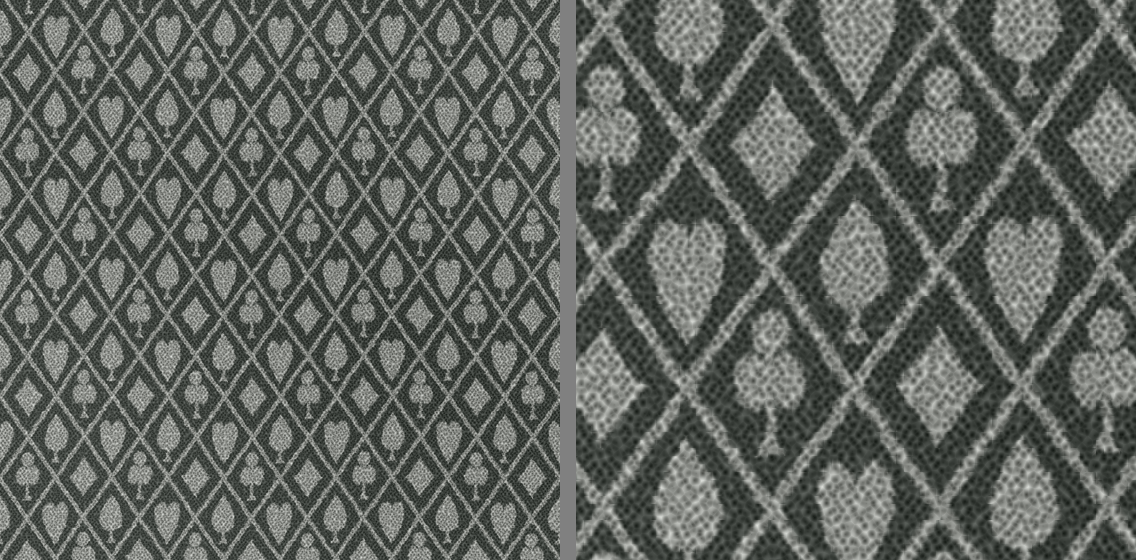
Left, the full canvas; right, a detail of the centre.
Write a Shadertoy shader that draws this pattern.

```glsl
// Woven cloth: a diagonal lattice holding hearts, spades, diamonds and clubs.
#define CELL_WIDTH 0.1001
#define CELL_ASPECT 1.446
#define ORIGIN vec2(0.0996, 0.9433)
#define LINE_HALF 0.037
#define EDGE_SOFT 0.018
#define EDGE_JITTER 0.026
#define THREADS 210.0
#define GROUND vec3(0.245, 0.265, 0.245)
#define MOTIF vec3(0.555, 0.565, 0.545)
#define GROUND_GRAIN 0.10
#define MOTIF_GRAIN 0.17

const float PI = 3.14159265;

vec2 hash2(vec2 p) {
    vec3 a = fract(vec3(p.xyx) * vec3(0.1031, 0.1030, 0.0973));
    a += dot(a, a.yzx + 33.33);
    return fract((a.xx + a.yz) * a.zy);
}

// Distance to the nearest scattered point
float cellular(vec2 p) {
    vec2 id = floor(p), f = fract(p);
    float nearest = 2.0;
    for (int y = -1; y <= 1; y++)
        for (int x = -1; x <= 1; x++) {
            vec2 o = vec2(x, y);
            nearest = min(nearest, length(o + hash2(id + o) - f));
        }
    return nearest;
}

// Shapes take a mirrored point: x is never negative
float ellipse(vec2 p, vec2 r) {
    return (length(p / r) - 1.0) * min(r.x, r.y);
}

float taper(vec2 p, float len, float halfWidth) {
    float w = halfWidth * cos(0.5 * PI * clamp(p.y / len, 0.0, 1.0));
    return max(p.x - w, p.y - len);
}

float stem(vec2 p, float top, float foot) {
    float w = 0.028 + 0.05 * smoothstep(foot + 0.12, foot, p.y);
    return max(p.x - w, max(p.y - top, foot - p.y));
}

float heart(vec2 p) {
    p.y -= 0.10;
    return p.y > 0.0 ? ellipse(p - vec2(0.11, 0.0), vec2(0.118, 0.18))
                     : taper(vec2(p.x, -p.y), 0.58, 0.228);
}

float spade(vec2 p) {
    vec2 q = p + vec2(0.0, 0.03);
    float leaf = q.y > 0.0 ? taper(q, 0.45, 0.205) : ellipse(q, vec2(0.205, 0.22));
    return min(leaf, stem(p, -0.15, -0.45));
}

float diamond(vec2 p) {
    vec2 q = pow(abs(p) / vec2(0.26, 0.36), vec2(0.92));
    return (q.x + q.y - 1.0) * 0.21;
}

float club(vec2 p) {
    float top = ellipse(p - vec2(0.0, 0.33), vec2(0.115, 0.13));
    float side = ellipse(p - vec2(0.10, 0.04), vec2(0.11, 0.17));
    return min(min(top, side), stem(p, 0.25, -0.40));
}

void mainImage(out vec4 fragColor, in vec2 fragCoord) {
    vec2 uv = fragCoord / iResolution.y;

    // Slight stretch of the cloth and stepped thread edges
    vec2 thread = uv * THREADS;
    vec2 cloth = uv + 0.0012 * sin(uv.yx * vec2(17.0, 13.0) + vec2(0.5, 2.0));
    vec2 p = (cloth - ORIGIN) / CELL_WIDTH;
    p.x += EDGE_JITTER * (hash2(vec2(floor(thread.y), 7.0)).x - 0.5);
    p.y += EDGE_JITTER * (hash2(vec2(floor(thread.x), 19.0)).x - 0.5);

    // Diagonal lattice cell
    vec2 diag = vec2(p.x - p.y / CELL_ASPECT, p.x + p.y / CELL_ASPECT);
    vec2 id = floor(diag + 0.5);
    vec2 center = 0.5 * vec2(id.x + id.y, (id.y - id.x) * CELL_ASPECT);
    vec2 local = p - center;
    local.x = abs(local.x);

    // Suit follows the parity of both diagonals
    vec2 odd = mod(id, 2.0);
    float suit = odd.x < 0.5 ? (odd.y < 0.5 ? heart(local) : diamond(local))
                             : (odd.y < 0.5 ? club(local) : spade(local));

    // Lattice lines
    vec2 toEdge = 0.5 - abs(diag - id);
    float slope = length(vec2(1.0, 1.0 / CELL_ASPECT));
    float lines = min(toEdge.x, toEdge.y) / slope - LINE_HALF;

    float soft = max(EDGE_SOFT, 0.8 / (iResolution.y * CELL_WIDTH));
    float mask = 1.0 - smoothstep(-soft, soft, min(suit, lines));

    // Twill grain with uneven yarn
    vec2 twill = sin(2.0 * PI * 0.7 * vec2(thread.x + 0.7 * thread.y, thread.x - 0.8 * thread.y));
    float yarn = cellular(thread * 1.1) - 0.45;
    float grain = 0.3 * (twill.x + twill.y) + 2.2 * yarn;

    // Broad uneven fading
    float fade = 0.012 * (sin(uv.x * 5.0 + 1.0) + sin(uv.y * 6.0 + uv.x * 3.0));

    vec3 color = mix(GROUND, MOTIF, mask);
    color += grain * mix(GROUND_GRAIN, MOTIF_GRAIN, mask) + fade;
    fragColor = vec4(clamp(color, 0.0, 1.0), 1.0);
}
```
